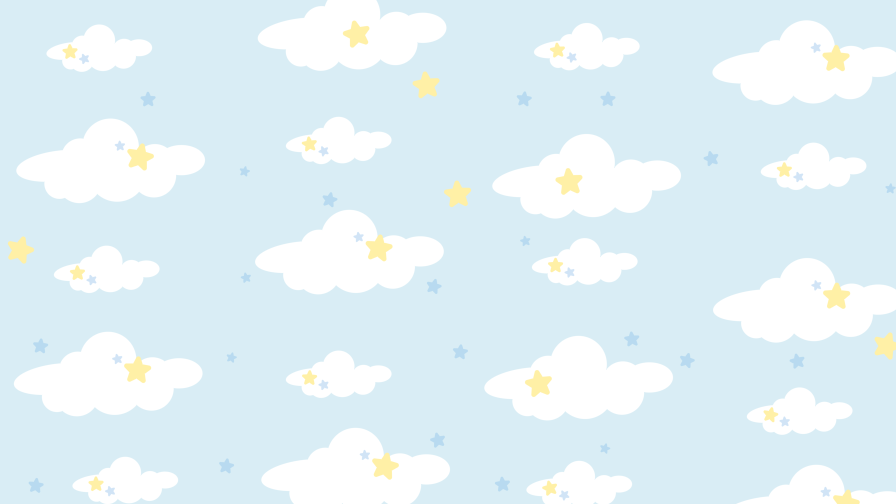
This pattern is drawn by a WebGL 1 fragment shader. Its source:

```glsl
precision highp float;
// Pastel sky with puffy white clouds, large and small, carrying rounded stars.
// Clouds sit in jittered columns, each a union of circles and two elliptic wings;
// loose stars fill a finer grid wherever the sky is clear of clouds.
uniform vec2 u_resolution;

const vec3 SKY = vec3(0.85, 0.93, 0.96);
const vec3 WHITE = vec3(1.0);
const vec3 YELLOW = vec3(1.0, 0.94, 0.65);
const vec3 BLUE = vec3(0.72, 0.855, 0.94);
const vec3 PALE_BLUE = vec3(0.82, 0.895, 0.965);
const vec2 CLOUD_CELL = vec2(0.46, 0.217);
const float STAR_CELL = 0.19;
const float SECTOR = 1.2566371; // a fifth of a turn

float hash(vec2 p) {
  return fract(sin(dot(p, vec2(127.1, 311.7))) * 43758.5453);
}

vec2 hash2(vec2 p) {
  return vec2(hash(p), hash(p + 41.3));
}

vec2 rotate(vec2 p, float angle) {
  float c = cos(angle), s = sin(angle);
  return vec2(c * p.x + s * p.y, c * p.y - s * p.x);
}

float circle(vec2 p, float x, float y, float radius) {
  return length(p - vec2(x, y)) - radius;
}

float ellipse(vec2 p, vec2 radii) {
  float k = length(p / radii);
  return k * (k - 1.0) / max(length(p / (radii * radii)), 0.001);
}

// Cloud of half width 1 around the origin
float cloudShape(vec2 p) {
  float wings = min(ellipse(rotate(p - vec2(-0.55, -0.05), 0.13), vec2(0.45, 0.16)),
                    ellipse(p - vec2(0.75, 0.01), vec2(0.25, 0.16)));
  float top = min(circle(p, 0.0, 0.15, 0.30),
              min(circle(p, -0.32, 0.04, 0.20), circle(p, 0.47, -0.04, 0.22)));
  float base = min(min(circle(p, -0.54, -0.24, 0.16), circle(p, -0.33, -0.21, 0.235)),
                   min(circle(p, 0.07, -0.12, 0.31), circle(p, 0.46, -0.15, 0.235)));
  return min(wings, min(top, base));
}

// Five-pointed star with rounded tips
float starShape(vec2 p, float radius, float tilt) {
  p = rotate(p, tilt) / radius;
  float a = abs(mod(atan(p.x, p.y) + 0.5 * SECTOR, SECTOR) - 0.5 * SECTOR);
  vec2 tip = vec2(0.83, 0.0);
  vec2 valley = 0.38 * vec2(cos(0.5 * SECTOR), sin(0.5 * SECTOR));
  vec2 edge = valley - tip;
  vec2 w = length(p) * vec2(cos(a), sin(a)) - tip;
  float away = length(w - edge * clamp(dot(w, edge) / dot(edge, edge), 0.0, 1.0));
  float inside = sign(edge.x * w.y - edge.y * w.x);
  return (-inside * away - 0.17) * radius;
}

// Nearest cloud: local position (xy), half width (z), distance (w)
vec4 nearestCloud(vec2 p, out float seed) {
  vec4 best = vec4(0.0, 0.0, 1.0, 10.0);
  seed = 0.0;
  for (int i = -1; i <= 1; i++) {
    float column = floor(p.x / CLOUD_CELL.x) + float(i);
    float shift = 2.0 * CLOUD_CELL.y * hash(vec2(column, 7.0));
    float middleRow = floor((p.y - shift) / CLOUD_CELL.y);
    for (int j = -1; j <= 1; j++) {
      vec2 cell = vec2(column, middleRow + float(j));
      float size = mix(0.1875, 0.105, mod(cell.x + cell.y, 2.0));
      vec2 jitter = (hash2(cell) - 0.5) * vec2(0.01 + 0.5 * (0.23 - size), 0.06);
      vec2 center = (cell + 0.5) * CLOUD_CELL + vec2(0.0, shift) + jitter;
      vec2 local = (p - center) / size;
      float d = cloudShape(local) * size;
      if (d < best.w) {
        best = vec4(local, size, d);
        seed = hash(cell + 17.7);
      }
    }
  }
  return best;
}

vec3 paint(vec3 base, vec3 ink, float d, float pixel) {
  return mix(base, ink, 1.0 - smoothstep(-0.7 * pixel, 0.7 * pixel, d));
}

// A pair of stars on a cloud; some large clouds carry only a yellow one
vec3 cloudStars(vec3 color, vec4 cloud, float seed, float pixel) {
  bool large = cloud.z > 0.15;
  bool single = large && seed > 0.65;
  vec2 yellowAt = large ? vec2(0.31, 0.04) : vec2(-0.55, -0.07);
  vec2 paleAt = large ? vec2(0.10, 0.16) : vec2(-0.28, -0.20);
  if (single) yellowAt = vec2(mix(-0.5, 0.1, fract(seed * 23.0)), -0.06);
  float tilt = (seed - 0.5) * 0.5;
  vec2 p = cloud.xy * cloud.z;
  if (!single) color = paint(color, PALE_BLUE, starShape(p - paleAt * cloud.z, 0.0105, tilt + 0.3), pixel);
  return paint(color, YELLOW, starShape(p - yellowAt * cloud.z, large ? 0.028 : 0.0155, tilt), pixel);
}

// One loose star per cell, kept only in open sky
vec3 looseStars(vec3 color, vec2 p, float pixel) {
  vec2 cell = floor(p / STAR_CELL);
  float kind = hash(cell + 5.1);
  float radius = kind < 0.2 ? 0.028 : (kind < 0.72 ? 0.0155 : 0.0105);
  vec2 center = (cell + 0.5 + 0.66 * (hash2(cell + 9.4) - 0.5)) * STAR_CELL;
  float unused;
  if (nearestCloud(center, unused).w < radius + 0.012) return color;
  float tilt = (hash(cell + 2.6) - 0.5) * 0.7;
  return paint(color, kind < 0.2 ? YELLOW : BLUE, starShape(p - center, radius, tilt), pixel);
}

void main() {
  float pixel = 1.0 / u_resolution.y;
  vec2 p = gl_FragCoord.xy * pixel;
  float seed;
  vec4 cloud = nearestCloud(p, seed);
  vec3 color = looseStars(SKY, p, pixel);
  color = paint(color, WHITE, cloud.w, pixel);
  gl_FragColor = vec4(cloudStars(color, cloud, seed, pixel), 1.0);
}
```
